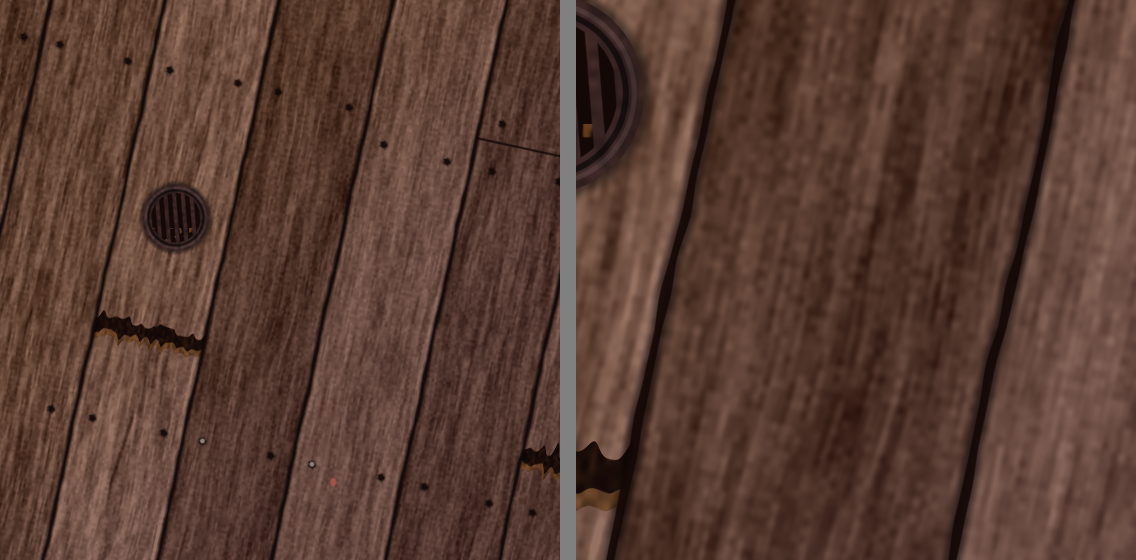
Left: the whole. Right: its middle third, enlarged.
Give the GLSL for this texture, as a Shadertoy shader.

```glsl
// Slanted weathered deck boards with nails, rotten board ends and a round drain.
#define BOARD_WIDTH 0.2035
#define FIRST_SEAM 0.0911
#define SLANT 0.2175
#define SEAM_HALF 0.0026
#define NAIL_RADIUS 0.0058
#define DRAIN_CENTRE vec2(0.314, 0.611)
#define DRAIN_RADIUS 0.060
#define SLOT_PITCH 0.0155
#define WOOD_DARK vec3(0.16, 0.07, 0.05)
#define WOOD_LIGHT vec3(0.52, 0.39, 0.35)
#define GAP_COLOUR vec3(0.075, 0.03, 0.025)
#define ROT_COLOUR vec3(0.40, 0.24, 0.11)

const float BOARD_TONE[7] = float[7](0.58, 0.57, 0.69, 0.42, 0.67, 0.45, 0.55);

float hash(vec2 p) {
    return fract(sin(dot(p, vec2(12.9898, 78.233))) * 43758.5453);
}

float noise(vec2 p) {
    vec2 i = floor(p), f = fract(p);
    f = f * f * (3.0 - 2.0 * f);
    return mix(mix(hash(i), hash(i + vec2(1, 0)), f.x),
               mix(hash(i + vec2(0, 1)), hash(i + vec2(1, 1)), f.x), f.y);
}

// Antialiased coverage of a signed distance.
float cover(float d) {
    float pixel = 1.0 / iResolution.y;
    return 1.0 - smoothstep(-pixel, pixel, d);
}

// Brightness of the wood, 0 dark to 1 light, from streaks along the board.
float woodTone(vec2 grain, float id, float across) {
    float tone = BOARD_TONE[int(clamp(id + 1.0, 0.0, 6.0))];
    float strength = id < 1.5 ? 1.15 : 0.85;
    vec2 g = grain + vec2(0.012 * noise(grain * vec2(14, 7) + id * 9.0), id * 3.7);
    float streak = noise(g * vec2(125, 10)) - 0.5;
    float fibre = noise(g * vec2(260, 42)) - 0.5;
    float speck = noise(grain * 190.0) - 0.5;
    float blotch = noise(g * vec2(16, 5)) - 0.5;
    tone += strength * (0.46 * streak + 0.36 * fibre) + 0.24 * speck + 0.16 * blotch;
    if (id == 1.0) {
        // Long split down the middle, paler wood past the rotten end.
        float split = abs(across - 0.51 - 0.12 * (noise(vec2(grain.y * 6.0, 4)) - 0.5)) * BOARD_WIDTH;
        tone -= 0.40 * (1.0 - smoothstep(0.001, 0.005, split)) * noise(vec2(grain.y * 11.0, 8));
        tone += 0.10 * (1.0 - smoothstep(0.2, 0.5, grain.y));
    }
    return tone;
}

// Ragged gap across a board end, with a rotten fringe below it.
vec3 rottenEnd(vec3 colour, float along, float across, float seed) {
    float spikes = pow(noise(vec2(across * 17.0, seed)), 3.0);
    float drips = pow(noise(vec2(across * 21.0, seed + 7.0)), 2.0);
    float top = 0.007 + 0.028 * spikes, bottom = 0.008 + 0.018 * drips;
    float gap = cover(max(along - top, -along - bottom));
    float fringe = cover(max(along - top, -along - bottom - 0.011));
    float fleck = noise(vec2(across * 45.0, along * 130.0));
    colour = mix(colour, ROT_COLOUR * (0.55 + 0.7 * fleck), fringe * 0.75);
    return mix(colour, mix(GAP_COLOUR, ROT_COLOUR, 0.3 * fleck * fleck), gap);
}

vec3 nail(vec3 colour, vec2 q, bool shiny) {
    float r = length(q) + 0.002 * (noise(q * 300.0 + 20.0) - 0.5);
    colour *= 1.0 - 0.35 * (1.0 - smoothstep(NAIL_RADIUS, NAIL_RADIUS * 1.9, r));
    colour = mix(colour, GAP_COLOUR, cover(r - NAIL_RADIUS) * 0.92);
    float head = cover(length(q - vec2(0.0, 0.001)) - NAIL_RADIUS * 0.75);
    return shiny ? mix(colour, vec3(0.57, 0.50, 0.48), head) : colour;
}

vec3 drain(vec3 colour, vec2 q) {
    float r = length(q);
    vec3 metal = vec3(0.21, 0.135, 0.13) * (0.75 + 0.5 * noise(q * 170.0 + 30.0));
    metal *= 1.0 - 0.6 * cover(abs(r - 0.049) - 0.0018);
    metal += 0.07 * cover(abs(r - 0.054) - 0.0015);
    float x = q.x + 0.08 * q.y;
    float slot = abs(fract(x / SLOT_PITCH) - 0.5) * SLOT_PITCH - 0.0042;
    float debris = smoothstep(0.7, 0.8, noise(q * 120.0 + 50.0)) * step(q.y, -0.018);
    metal = mix(metal, mix(GAP_COLOUR, ROT_COLOUR, debris), cover(max(slot, r - 0.044)));
    colour *= 1.0 - 0.4 * (1.0 - smoothstep(DRAIN_RADIUS, DRAIN_RADIUS + 0.008, r));
    return mix(colour, metal, cover(r - DRAIN_RADIUS));
}

void mainImage(out vec4 fragColor, in vec2 fragCoord) {
    vec2 uv = fragCoord / iResolution.xy;

    // Board frame: x across the planks, y along them.
    vec2 grain = vec2(uv.x + SLANT * (1.0 - uv.y), uv.y + SLANT * uv.x);
    float wobble = 0.003 * (noise(vec2(grain.y * 14.0, 2)) - 0.5);
    float board = (grain.x + wobble - FIRST_SEAM) / BOARD_WIDTH;
    float id = floor(board), across = fract(board);
    float edge = min(across, 1.0 - across) * BOARD_WIDTH;

    // Wood, warmer towards the upper left, with worn lips on the odd boards.
    float tone = woodTone(grain, id, across);
    tone += 0.16 * mod(id, 2.0) * (1.0 - smoothstep(0.002, 0.007, abs(edge - 0.008)));
    vec3 colour = mix(WOOD_DARK, WOOD_LIGHT, clamp(tone, -0.1, 1.15));
    colour += vec3(0.012, 0.006, -0.022) * smoothstep(0.1, 0.9, uv.y - uv.x + 0.5);

    // Board ends.
    if (id == 1.0) colour = rottenEnd(colour, grain.y - 0.463, across, 3.0);
    if (id == 5.0) colour = rottenEnd(colour, grain.y - 0.391, across, 5.0);
    if (id == 4.0) colour = mix(colour, GAP_COLOUR, 0.85 * cover(abs(grain.y - 0.938 + wobble) - 0.002));

    // Seams with a soft shadow.
    float seam = SEAM_HALF + 0.002 * (noise(vec2(grain.y * 40.0, id)) - 0.5);
    colour *= 1.0 - 0.45 * (1.0 - smoothstep(seam, seam + 0.006, edge));
    colour = mix(colour, GAP_COLOUR, 0.9 * cover(edge - seam));

    // Two nails in each row of each board.
    for (int row = 0; row < 3; row++) {
        if (row == 2 && id != 4.0) continue;
        float height = row == 1 ? 0.293 : row == 2 ? 0.974 : id < 2.5 ? 0.941 : 0.888;
        for (int side = 0; side < 2; side++) {
            vec2 jitter = vec2(hash(vec2(id, row * 2 + side)), hash(vec2(row + 5, id + float(side)))) - 0.5;
            vec2 place = vec2(0.19 + 0.61 * float(side), height) + jitter * vec2(0.06, 0.008);
            bool shiny = row == 1 && side == 0 && (id == 2.0 || id == 3.0);
            colour = nail(colour, vec2((across - place.x) * BOARD_WIDTH, grain.y - place.y), shiny);
        }
    }

    // Red chip and the drain.
    vec2 chip = (uv - vec2(0.595, 0.139)) * vec2(1.0, 0.7);
    colour = mix(colour, vec3(0.66, 0.32, 0.30), cover(length(chip) - 0.005));
    colour = drain(colour, uv - DRAIN_CENTRE);
    fragColor = vec4(clamp(colour, 0.0, 1.0), 1.0);
}
```
